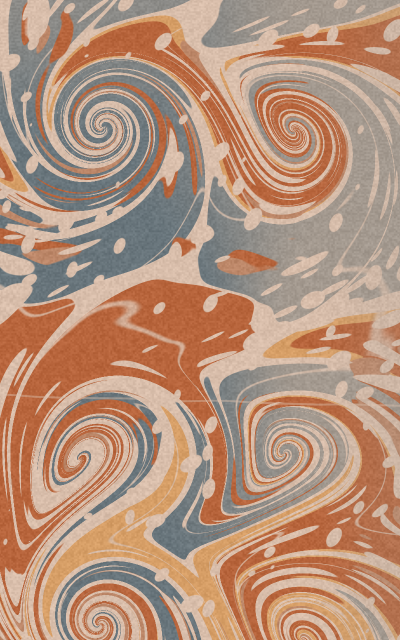
Reproduce this texture procedurally as a WebGL 2 fragment shader.

```glsl
#version 300 es
precision highp float;
// Marbled paper: rounded pools of orange, blue and ochre ink parted by cream
// veins and sprinkled with drops. Rows of vortices twist the coordinates
// first, so that the pools are drawn out into banded spirals.
uniform vec2 u_resolution;
out vec4 fragColor;

const vec3 CREAM = vec3(0.85, 0.745, 0.67);
const vec3 ORANGE = vec3(0.72, 0.395, 0.235);
const vec3 OCHRE = vec3(0.84, 0.62, 0.40);
const vec3 PINK = vec3(0.74, 0.53, 0.41);
const vec3 BLUE = vec3(0.41, 0.46, 0.485);
const vec3 FADED = vec3(0.64, 0.60, 0.56);
const float SOFT = 0.0015;

float hash(vec2 p) {
    return fract(sin(dot(p, vec2(127.1, 311.7))) * 43758.5);
}

vec2 hash2(vec2 p) {
    return vec2(hash(p), hash(p + 37.3));
}

float noise(vec2 p) {
    vec2 i = floor(p), f = fract(p);
    f = f * f * (3.0 - 2.0 * f);
    return mix(mix(hash(i), hash(i + vec2(1, 0)), f.x),
               mix(hash(i + vec2(0, 1)), hash(i + vec2(1, 1)), f.x), f.y);
}

mat2 rotate(float a) {
    return mat2(cos(a), sin(a), -sin(a), cos(a));
}

// Coverage of the inside of a shape from its signed distance
float inside(float d) {
    return 1.0 - smoothstep(-SOFT, SOFT, d);
}

// Sharp streaks that grow in number with the amount, from none at zero
float streaks(vec2 p, float amount, float level) {
    float excess = noise(p) - mix(1.0, level, amount);
    return smoothstep(0.0, 0.035, excess);
}

// Twist around a centre; the core is opened out so bands reach the middle.
vec2 vortex(vec2 p, vec2 centre, float size) {
    vec2 v = p - centre;
    float d = max(length(v), 1e-4);
    float opened = sqrt(d * d + 0.0144 * exp(-d * d / 0.04));
    return centre + rotate(-13.0 * exp(-d / size)) * v * opened / d;
}

// Two columns of vortices with one row left calm; z tells how curled it is.
vec3 stir(vec2 p) {
    vec2 q = p;
    float curl = 0.0;
    for (int row = 0; row < 4; row++) {
        if (row == 2) continue;
        for (int col = 0; col < 2; col++) {
            vec2 id = vec2(col, row);
            vec2 centre = vec2(0.26, 0.05) + id * vec2(0.49, 0.41);
            centre += 0.04 * (hash2(id + 3.0) - 0.5) - vec2(0.0, 0.05 * id.x);
            curl = max(curl, 1.0 - smoothstep(0.07, 0.24, distance(q, centre)));
            q = vortex(q, centre, mix(0.085, 0.105, hash(id + 9.0)));
        }
    }
    return vec3(q, curl);
}

// Rounded pools: x is the distance to the border, yz the id of the pool.
vec3 pools(vec2 p, vec2 size) {
    vec2 base = floor(p / size), id = base;
    float nearest = 9.0, total = 0.0;
    for (int y = -1; y <= 1; y++)
    for (int x = -1; x <= 1; x++) {
        vec2 cell = base + vec2(x, y);
        float d = distance(p, (cell + 0.15 + 0.7 * hash2(cell)) * size);
        total += exp(-30.0 * d);
        if (d < nearest) { nearest = d; id = cell; }
    }
    float others = max(total - exp(-30.0 * nearest), 1e-6);
    return vec3(-log(others) / 30.0 - nearest, id);
}

// Clustered oval drops on a jittered grid; shrink makes them vanish.
float drops(vec2 p, float size, float share, float shrink) {
    vec2 base = floor(p / size);
    float cover = 0.0;
    for (int y = -1; y <= 1; y++)
    for (int x = -1; x <= 1; x++) {
        vec2 cell = base + vec2(x, y);
        vec2 centre = (cell + 0.2 + 0.6 * hash2(cell + 5.0)) * size;
        if (hash(cell + 17.0) > share * 2.0 * noise(centre * 4.0 + 11.0)) continue;
        vec2 v = rotate(-0.4 - hash(cell + 23.0)) * (p - centre);
        float radius = size * (mix(0.14, 0.36, hash(cell + 29.0)) - shrink);
        cover = max(cover, inside(length(v * vec2(0.8, 1.35)) - radius));
    }
    return cover;
}

vec3 marble(vec2 p) {
    vec3 stirred = stir(p);
    float curl = stirred.z;
    vec2 q = stirred.xy;
    q += 0.07 * (vec2(noise(q * 5.0), noise(q * 5.0 + 31.0)) - 0.5);

    // Pools, in loosely alternating warm and cool belts
    vec3 pool = pools(q, vec2(0.40, 0.30));
    float belt = cos(6.283 * ((pool.z + 0.5) * 0.30 - 0.75) / 0.68);
    float pick = hash(pool.yz + 41.0);
    float fade = smoothstep(0.4, 0.95, p.x + 0.5 * (noise(p * 2.5) - 0.5));
    fade = max(fade, 0.6 * smoothstep(1.2, 1.6, p.y));
    vec3 cool = mix(BLUE, FADED, fade);
    bool warm = 0.6 * belt + pick - 0.47 > 0.0;
    vec3 ink = warm ? ORANGE : cool;
    if (hash(pool.yz + 53.0) < 0.1) ink = OCHRE;

    // Ochre rims, then cream veins of changing width and hairlines
    float vein = 0.006 + 0.042 * smoothstep(0.35, 0.85, noise(q * 7.0 + 19.0));
    if (warm && pick > 0.4) ink = mix(ink, OCHRE, inside(pool.x - vein - 0.03));
    ink = mix(ink, CREAM, inside(pool.x - vein));
    float hairline = abs(noise(q * 5.0 + 71.0) - 0.5) / 5.0;
    ink = mix(ink, CREAM, 0.8 * inside(hairline - 0.002));

    // Combed streaks in the curls and in a few feathered patches
    float feather = max(curl, 0.9 * smoothstep(0.6, 0.74, noise(p * 3.0 + 7.0)));
    vec2 combed = rotate(0.6) * q * vec2(8.0, 28.0);
    ink = mix(ink, ORANGE, streaks(combed + 91.0, feather, 0.66));
    ink = mix(ink, PINK, streaks(combed + 61.0, feather, 0.7));
    ink = mix(ink, CREAM, streaks(combed, feather, 0.63));

    // Drops: drawn-out ones in the stirred ink, rounder ones in calm areas
    ink = mix(ink, CREAM, drops(q, 0.12, 0.28, 0.0));
    ink = mix(ink, CREAM, drops(q + 0.7, 0.055, 0.2, 0.0));
    return mix(ink, CREAM, drops(p + 1.3, 0.075, 0.3, 0.5 * curl));
}

void main() {
    vec3 colour = vec3(0.0);
    for (int i = 0; i < 4; i++) {
        vec2 offset = vec2(i % 2, i / 2) * 0.5 - 0.25;
        colour += 0.25 * marble((gl_FragCoord.xy + offset) / u_resolution.x);
    }
    // Paper: pale right margin, fine grain, faint crease
    vec2 p = gl_FragCoord.xy / u_resolution.x;
    colour = mix(colour, FADED, 0.22 * smoothstep(0.75, 1.0, p.x));
    colour += 0.075 * (noise(p * 230.0) - 0.5) + 0.03 * (noise(p * 90.0) - 0.5);
    float crease = abs(p.y - 0.61 + 0.03 * p.x - 0.006 * noise(p * 9.0));
    colour = mix(colour, CREAM, 0.45 * (1.0 - smoothstep(0.001, 0.004, crease)));
    fragColor = vec4(colour, 1.0);
}
```
